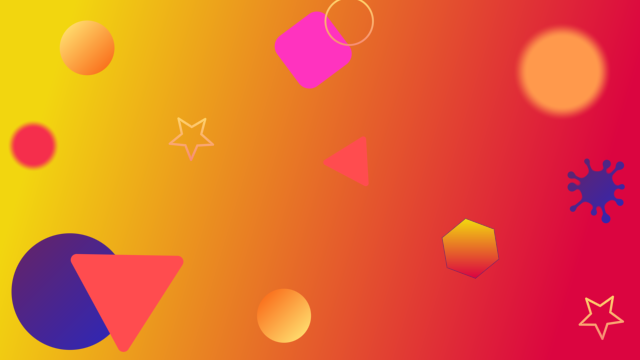
A Shadertoy shader for this background:

```glsl
// Flat shapes scattered over a slanted yellow-to-red gradient.
// Each shape is a signed distance function filled with a flat or ramped colour;
// lengths are in canvas heights, with the origin at the lower left.
#define YELLOW vec3(0.95, 0.84, 0.06)
#define CRIMSON vec3(0.86, 0.02, 0.25)
#define CORAL vec3(1.0, 0.30, 0.31)
#define PINK vec3(1.0, 0.20, 0.75)
#define PURPLE vec3(0.37, 0.14, 0.44)
#define BLUE vec3(0.20, 0.15, 0.69)
#define ORANGE vec3(0.98, 0.45, 0.12)
#define CREAM vec3(1.0, 0.85, 0.42)
#define ROSE vec3(0.97, 0.55, 0.46)
#define SLANT 0.30
#define STROKE 0.0032
#define SPLAT_ARMS 10

const float TAU = 6.2831853;

vec2 rotate(vec2 p, float angle) {
    float c = cos(angle), s = sin(angle);
    return vec2(c * p.x + s * p.y, c * p.y - s * p.x);
}

// Folds the plane into one mirrored sector whose axis lies along +x.
vec2 foldSector(vec2 p, float count) {
    float sector = TAU / count;
    float angle = mod(atan(p.y, p.x) + 0.5 * sector, sector) - 0.5 * sector;
    return length(p) * vec2(cos(angle), abs(sin(angle)));
}

float segment(vec2 p, vec2 a, vec2 b) {
    vec2 ab = b - a;
    return length(p - a - ab * clamp(dot(p - a, ab) / dot(ab, ab), 0.0, 1.0));
}

float side(vec2 p, vec2 a, vec2 b) {
    return (b.x - a.x) * (p.y - a.y) - (b.y - a.y) * (p.x - a.x);
}

// Corners run clockwise.
float triangle(vec2 p, vec2 a, vec2 b, vec2 c) {
    float edge = min(segment(p, a, b), min(segment(p, b, c), segment(p, c, a)));
    float outside = max(side(p, a, b), max(side(p, b, c), side(p, c, a)));
    return outside < 0.0 ? -edge : edge;
}

float roundedSquare(vec2 p, float halfSize, float radius) {
    vec2 q = abs(p) - halfSize + radius;
    return length(max(q, 0.0)) + min(max(q.x, q.y), 0.0) - radius;
}

float starOutline(vec2 p, float radius) {
    vec2 q = foldSector(rotate(p, -0.25 * TAU), 5.0);
    vec2 notch = 0.45 * radius * vec2(cos(TAU / 10.0), sin(TAU / 10.0));
    return segment(q, vec2(radius, 0.0), notch) - STROKE;
}

float smoothMin(float a, float b, float k) {
    float h = max(k - abs(a - b), 0.0) / k;
    return min(a, b) - 0.25 * h * h * k;
}

// Round core with thin arms, each ending in a drop.
float splat(vec2 p) {
    float d = length(p) - 0.047;
    for (int i = 0; i < SPLAT_ARMS; i++) {
        float k = float(i);
        float angle = 0.06 + TAU * k / float(SPLAT_ARMS) + 0.12 * sin(2.1 * k);
        vec2 tip = (0.079 - 0.011 * cos(2.67 * k)) * vec2(cos(angle), sin(angle));
        float drop = length(p - tip) - 0.0095 - 0.003 * sin(1.9 * k + 5.0);
        float arm = segment(p, vec2(0.0), tip) - 0.004;
        d = smoothMin(d, smoothMin(arm, drop, 0.008), 0.014);
    }
    return d;
}

// Blends from one colour to another along a direction.
vec3 ramp(vec3 from, vec3 to, vec2 p, vec2 direction) {
    return mix(from, to, clamp(0.5 + 0.5 * dot(p, direction), 0.0, 1.0));
}

void paint(inout vec3 col, vec3 ink, float d, float softness) {
    col = mix(col, ink, 1.0 - smoothstep(-softness, softness, d));
}

void mainImage(out vec4 fragColor, in vec2 fragCoord) {
    vec2 p = fragCoord / iResolution.y, q;
    float aa = 0.8 / iResolution.y;
    vec2 down = vec2(0.0, -1.0), diagonal = vec2(0.707, -0.707);

    // Background
    float t = (p.x + SLANT * (1.0 - p.y) - 0.208) / 1.62;
    vec3 col = mix(YELLOW, CRIMSON, clamp(t, 0.0, 1.0));

    // Discs, two of them blurred
    q = p - vec2(0.242, 0.867);
    paint(col, ramp(CREAM, ORANGE, q / 0.076, diagonal), length(q) - 0.076, aa);
    q = p - vec2(0.789, 0.123);
    paint(col, ramp(ORANGE, CREAM, q / 0.075, diagonal), length(q) - 0.075, aa);
    q = p - vec2(0.194, 0.190);
    paint(col, ramp(PURPLE, BLUE, q / 0.162, diagonal), length(q) - 0.162, aa);
    paint(col, vec3(0.96, 0.18, 0.30), length(p - vec2(0.0926, 0.595)) - 0.061, 0.012);
    paint(col, vec3(1.0, 0.60, 0.30), length(p - vec2(1.562, 0.801)) - 0.117, 0.021);

    // Rounded square and the ring above it
    q = rotate(p - vec2(0.870, 0.861), 0.64);
    paint(col, PINK, roundedSquare(q, 0.087, 0.037), aa);
    q = p - vec2(0.970, 0.941);
    paint(col, ramp(CREAM, ROSE, q / 0.067, down), abs(length(q) - 0.066) - 0.0026, aa);

    // Triangles
    paint(col, CORAL, triangle(p, vec2(0.213, 0.278), vec2(0.493, 0.273), vec2(0.343, 0.039)) - 0.0165, aa);
    paint(col, CORAL, triangle(p, vec2(0.906, 0.549), vec2(1.009, 0.613), vec2(1.016, 0.491)) - 0.008, aa);

    // Star outlines
    for (float i = 0.0; i < 2.0; i++) {
        q = rotate(p - mix(vec2(0.532, 0.619), vec2(1.669, 0.122), i), mix(-0.02, 0.07, i));
        paint(col, ramp(CREAM, ROSE, q / 0.063, down), starOutline(q, 0.063), aa);
    }

    // Hexagon with a thin dark rim
    q = p - vec2(1.307, 0.310);
    float hexagon = foldSector(rotate(q, 0.165), 6.0).x - 0.073;
    paint(col, ramp(YELLOW, CRIMSON, q / 0.080, down), hexagon, aa);
    paint(col, mix(col, PURPLE, 0.6), abs(hexagon) - 0.001, aa);

    // Ink splat
    q = p - vec2(1.660, 0.477);
    paint(col, ramp(PURPLE, BLUE, q / 0.09, diagonal), splat(q), aa);

    fragColor = vec4(col, 1.0);
}
```
